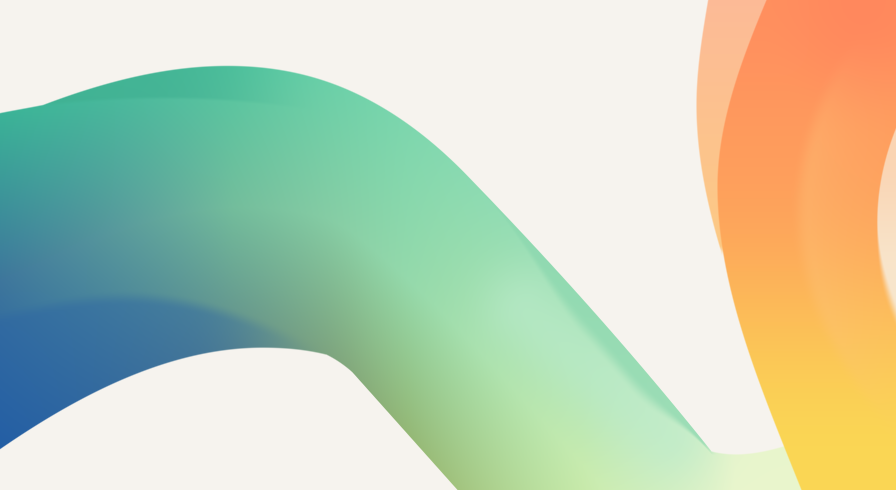
This background is drawn by a WebGL 1 fragment shader. Its source:

```glsl
precision highp float;

uniform vec2 u_resolution;

const vec2 CANVAS = vec2(7.68, 4.2);
const vec3 PAPER = vec3(0.966, 0.953, 0.932);

float saturate(float v) {
  return clamp(v, 0.0, 1.0);
}

// Cubic through points a and b with the given end slopes
float hermite(float x, vec2 a, vec2 b, float slopeA, float slopeB) {
  float w = b.x - a.x;
  float t = saturate((x - a.x) / w);
  float s = 1.0 - t;
  return a.y * s * s * (1.0 + 2.0 * t) + b.y * t * t * (3.0 - 2.0 * t)
       + w * t * s * (slopeA * s - slopeB * t);
}

float cover(float d, float softness) {
  return smoothstep(-softness, softness, d);
}

float segmentDistance(vec2 p, vec2 a, vec2 b) {
  vec2 ab = b - a;
  return length(p - a - ab * saturate(dot(p - a, ab) / dot(ab, ab)));
}

// Colour along the green ribbon, from left to right
vec3 ramp(float x, vec3 a, vec3 b, vec3 c, vec3 d, vec3 e) {
  vec3 col = mix(a, b, saturate(x / 2.0));
  col = mix(col, c, saturate((x - 2.0) / 1.5));
  col = mix(col, d, saturate((x - 3.5) / 1.5));
  return mix(col, e, saturate((x - 5.0) / 1.3));
}

float greenTop(float x) {
  if (x < 0.37) return hermite(x, vec2(0.0, 0.97), vec2(0.37, 0.90), -0.2, -0.2);
  if (x < 1.95) return hermite(x, vec2(0.37, 0.90), vec2(1.95, 0.565), -0.38, 0.0);
  if (x < 3.05) return hermite(x, vec2(1.95, 0.565), vec2(3.05, 0.80), 0.0, 0.47);
  if (x < 4.0) return hermite(x, vec2(3.05, 0.80), vec2(4.0, 1.50), 0.47, 1.03);
  if (x < 6.1) return hermite(x, vec2(4.0, 1.50), vec2(6.1, 3.87), 1.03, 1.25);
  return hermite(x, vec2(6.1, 3.87), vec2(6.74, 3.82), 0.25, -0.3);
}

float greenBottom(float x) {
  if (x < 2.25) return hermite(x, vec2(0.0, 3.85), vec2(2.25, 2.98), -0.69, 0.0);
  if (x < 2.8) return hermite(x, vec2(2.25, 2.98), vec2(2.8, 3.04), 0.0, 0.25);
  if (x < 3.02) return hermite(x, vec2(2.8, 3.04), vec2(3.02, 3.19), 0.5, 0.9);
  return 3.19 + 1.12 * (x - 3.02);
}

vec3 greenRibbon(vec2 p, float top, float bottom, float px) {
  float depth = 2.0 * saturate((p.y - top) / (bottom - top));
  vec3 upper = ramp(p.x, vec3(0.23, 0.70, 0.59), vec3(0.33, 0.78, 0.63),
    vec3(0.49, 0.84, 0.68), vec3(0.64, 0.88, 0.72), vec3(0.91, 0.96, 0.80));
  vec3 middle = ramp(p.x, vec3(0.24, 0.46, 0.61), vec3(0.45, 0.74, 0.61),
    vec3(0.58, 0.85, 0.67), vec3(0.78, 0.92, 0.68), vec3(0.93, 0.97, 0.80));
  vec3 lower = ramp(p.x, vec3(0.11, 0.35, 0.65), vec3(0.38, 0.55, 0.54),
    vec3(0.58, 0.72, 0.46), vec3(0.78, 0.88, 0.58), vec3(0.93, 0.97, 0.78));
  vec3 col = mix(mix(upper, middle, saturate(depth)), lower, saturate(depth - 1.0));

  // Folded cap and blue underside
  float capEdge = 0.84 + 0.06 * (p.x - 1.4) * (p.x - 1.4);
  float cap = cover(capEdge - p.y, 0.02) * smoothstep(0.3, 0.5, p.x);
  col = mix(col, vec3(0.25, 0.69, 0.57), 0.7 * cap * (1.0 - smoothstep(1.2, 2.8, p.x)));
  float foldEdge = p.x < 1.1
    ? hermite(p.x, vec2(0.0, 2.72), vec2(1.1, 2.55), -0.25, 0.0)
    : hermite(p.x, vec2(1.1, 2.55), vec2(2.8, 3.04), 0.0, 0.5);
  float fold = cover(p.y - foldEdge, 0.07) * (1.0 - smoothstep(1.6, 2.9, p.x));
  col = mix(col, vec3(0.17, 0.39, 0.64), 0.45 * fold);

  // Pale sheen beside the darker rim
  float sheen = segmentDistance(p, vec2(4.5, 2.65), vec2(5.75, 3.75));
  col = mix(col, vec3(0.73, 0.92, 0.80), 0.6 * exp(-7.0 * sheen * sheen));
  float rimWidth = 0.3 * smoothstep(4.2, 5.0, p.x) * (1.0 - smoothstep(5.4, 6.12, p.x)) + 0.03;
  float rim = 1.0 - smoothstep(0.4 * rimWidth, rimWidth, p.y - top);
  rim *= smoothstep(3.8, 4.7, p.x) * (1.0 - smoothstep(6.0, 6.15, p.x));
  return mix(col, vec3(0.54, 0.84, 0.68), 0.7 * rim);
}

vec3 orangeRibbon(vec2 p, float edge, float px) {
  vec3 col = mix(vec3(1.0, 0.56, 0.37), vec3(0.995, 0.62, 0.36), smoothstep(0.0, 1.7, p.y));
  col = mix(col, vec3(0.98, 0.84, 0.33), smoothstep(1.3, 4.0, p.y));
  float corner = length((p - vec2(7.4, 0.0)) / vec2(0.9, 1.2));
  col = mix(col, vec3(1.0, 0.52, 0.36), 0.7 * (1.0 - smoothstep(0.0, 1.0, corner)));

  // Inner highlight
  float crest = 6.87 + 0.22 * (p.y - 1.8) * (p.y - 1.8);
  float glow = smoothstep(-0.1, 0.08, p.x - crest) * exp(-2.0 * max(p.x - crest, 0.0));
  glow *= smoothstep(0.2, 1.4, p.y) * (1.0 - smoothstep(2.6, 3.9, p.y));
  col = mix(col, vec3(0.99, 0.77, 0.48), 0.4 * glow);

  // Pale opening at the right
  float opening = 7.52 + 0.25 * (p.y - 1.9) * (p.y - 1.9);
  vec3 peach = mix(vec3(0.98, 0.83, 0.70), vec3(0.97, 0.90, 0.80), smoothstep(1.2, 2.5, p.y));
  return mix(col, peach, cover(p.x - opening, px + 0.04 * smoothstep(1.9, 2.7, p.y)));
}

void main() {
  vec2 uv = gl_FragCoord.xy / u_resolution;
  vec2 p = vec2(uv.x, 1.0 - uv.y) * CANVAS;
  float px = CANVAS.y / u_resolution.y;
  float top = greenTop(p.x);
  float bottom = greenBottom(p.x);
  float green = cover(p.y - top, px) * cover(bottom - p.y, px);
  vec3 col = mix(PAPER, greenRibbon(p, top, bottom, px), green);

  // Translucent orange layer, then the solid ribbon
  float veilEdge = p.y < 0.9
    ? hermite(p.y, vec2(0.0, 6.07), vec2(0.9, 5.97), -0.17, 0.0)
    : hermite(p.y, vec2(0.9, 5.97), vec2(2.15, 6.18), 0.0, 0.3);
  float veil = cover(p.x - veilEdge, px) * (1.0 - smoothstep(2.1, 2.2, p.y));
  vec3 veilColor = mix(vec3(0.99, 0.73, 0.59), vec3(0.99, 0.79, 0.52), p.y / 2.1);
  col = mix(col, veilColor, veil);
  float edge = p.y < 1.6
    ? hermite(p.y, vec2(0.0, 6.57), vec2(1.6, 6.15), -0.42, 0.0)
    : hermite(p.y, vec2(1.6, 6.15), vec2(4.2, 6.87), 0.0, 0.4);
  col = mix(col, orangeRibbon(p, edge, px), cover(p.x - edge, px));
  gl_FragColor = vec4(col, 1.0);
}
```
